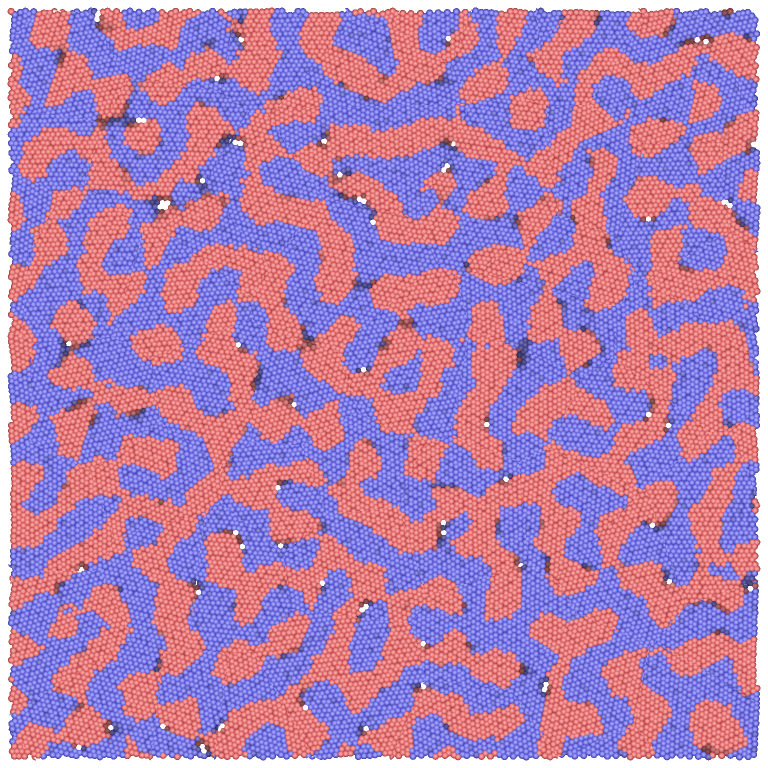
Give the GLSL for this texture, as a Shadertoy shader.

```glsl
// Sheet of packed red and blue beads, separated into labyrinth domains with small gaps.

const float TAU = 6.2831853;
const float PITCH = 0.0068;        // spacing of bead centres
const float ROW = 0.8660254;       // row height of a hexagonal packing
const float MARGIN = 0.0143;       // border free of bead centres
const float CRYSTALS = 7.0;        // lattice patches across the sheet
const int WAVES = 36;
const vec3 PAPER = vec3(1.0);
const vec3 RED = vec3(0.95, 0.41, 0.41);
const vec3 RED_GLOSS = vec3(0.96, 0.70, 0.70);
const vec3 BLUE = vec3(0.41, 0.41, 0.95);
const vec3 BLUE_GLOSS = vec3(0.70, 0.70, 0.96);

float hash(vec2 p) {
    return fract(sin(dot(p, vec2(127.1, 311.7))) * 43758.5453);
}

float valueNoise(vec2 p) {
    vec2 i = floor(p);
    vec2 f = fract(p);
    f = f * f * (3.0 - 2.0 * f);
    float low = mix(hash(i), hash(i + vec2(1.0, 0.0)), f.x);
    float high = mix(hash(i + vec2(0.0, 1.0)), hash(i + vec2(1.0)), f.x);
    return mix(low, high, f.y);
}

// Lattice direction of the crystal patch that holds p
float crystalAngle(vec2 p) {
    vec2 cell = floor(p);
    float nearest = 9.0;
    float angle = 0.0;
    for (int k = 0; k < 9; k++) {
        vec2 id = cell + vec2(float(k % 3), float(k / 3)) - 1.0;
        float d = distance(p, id + vec2(hash(id + 3.1), hash(id + 8.7)));
        if (d < nearest) {
            nearest = d;
            angle = TAU / 6.0 * hash(id + 15.9);
        }
    }
    return angle;
}

// Labyrinth: random plane waves of similar length, unit variance
float domainField(vec2 p) {
    float sum = 0.0;
    for (int i = 0; i < WAVES; i++) {
        float n = float(i);
        float angle = 0.5 * TAU * (n + hash(vec2(n, 1.7))) / float(WAVES);
        float frequency = mix(8.5, 17.5, hash(vec2(n, 5.3)));
        float phase = TAU * hash(vec2(n, 9.1));
        sum += cos(TAU * frequency * dot(p, vec2(cos(angle), sin(angle))) + phase);
    }
    return sum / sqrt(0.5 * float(WAVES));
}

bool insideSheet(vec2 p) {
    return all(greaterThan(p, vec2(MARGIN))) && all(lessThan(p, vec2(1.0 - MARGIN)));
}

// Nearest bead: xy = centre on the sheet, z = distance in pitches, w = bead hash
vec4 nearestBead(vec2 p, float angle) {
    mat2 turn = mat2(cos(angle), sin(angle), -sin(angle), cos(angle));
    vec2 q = turn * p / PITCH;
    vec4 best = vec4(0.0, 0.0, 9.0, 0.0);
    float baseRow = floor(q.y / ROW + 0.5);
    for (int j = -1; j <= 1; j++) {
        float row = baseRow + float(j);
        float shift = 0.5 * mod(row, 2.0);
        float baseColumn = floor(q.x - shift + 0.5);
        for (int i = -1; i <= 1; i++) {
            vec2 id = vec2(baseColumn + float(i), row);
            vec2 jitter = vec2(hash(id), hash(id + 57.3)) - 0.5;
            vec2 lattice = vec2(id.x + shift, row * ROW) + 0.24 * jitter;
            vec2 centre = (lattice * turn) * PITCH;
            float d = length(q - lattice);
            if (d < best.z && insideSheet(centre)) {
                best = vec4(centre, d, hash(id + 131.9));
            }
        }
    }
    return best;
}

// Glossy ball, t runs from 0 at the centre to 1 at the rim
vec3 shadeBead(vec3 body, vec3 gloss, float t) {
    float facing = max(1.0 - t * t, 0.0);
    float rim = min(t * t * t * t, 1.4);
    return mix(body, gloss, 0.85 * facing * facing) * (1.0 - 0.26 * rim);
}

vec3 beadSheet(vec2 p, float angle) {
    vec4 bead = nearestBead(p, angle);
    if (bead.z > 0.68) return PAPER;

    // Domain of the whole bead, with a ragged border and rare strays
    vec2 centre = bead.xy;
    float field = domainField(centre);
    field += 0.9 * (valueNoise(centre * 55.0 + 20.0) - 0.5) + 0.3 * (bead.w - 0.5);
    float side = bead.w > 0.997 ? -field : field;

    // Gaps open along domain borders and shadow the beads around them
    float gap = valueNoise(centre * 38.0 + 73.0) - 0.4 * abs(field);
    if (gap > 0.87) return PAPER;
    float shadow = 0.5 * smoothstep(0.63, 0.88, gap);
    float sunken = side < 0.0 ? 0.14 * step(fract(bead.w * 37.0), 0.03) : 0.0;

    float t = bead.z / 0.577;
    vec3 colour = side > 0.0 ? shadeBead(RED, RED_GLOSS, t)
                             : shadeBead(BLUE, BLUE_GLOSS, t);
    return colour * (1.0 - shadow) * (1.0 - sunken);
}

void mainImage(out vec4 fragColor, in vec2 fragCoord) {
    // Average a 2 by 2 grid of samples for smooth edges
    vec3 colour = vec3(0.0);
    for (int k = 0; k < 4; k++) {
        vec2 offset = 0.5 * vec2(float(k % 2), float(k / 2)) - 0.25;
        vec2 p = (fragCoord + offset) / iResolution.xy;
        colour += beadSheet(p, crystalAngle(p * CRYSTALS));
    }
    fragColor = vec4(0.25 * colour, 1.0);
}
```
